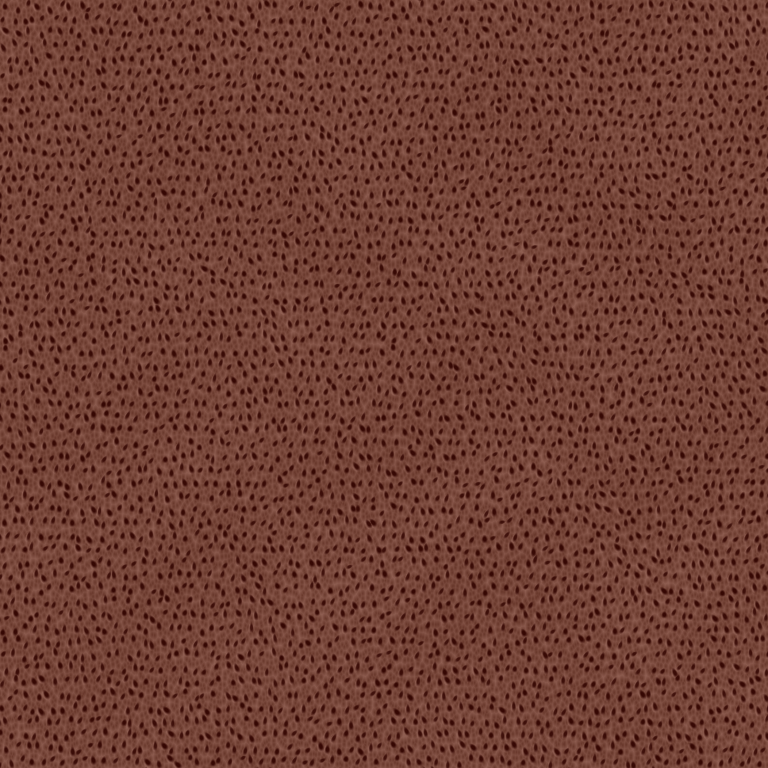
Reproduce this texture procedurally as a WebGL 1 fragment shader.

```glsl
precision highp float;

uniform vec2 u_resolution;

const vec3 SHADE = vec3(0.415, 0.225, 0.175);
const vec3 LIGHT = vec3(0.525, 0.335, 0.285);
const vec3 PIT_FLOOR = vec3(0.205, 0.025, 0.008);

const vec2 PIT_GRID = vec2(74.0, 58.0);
const vec2 GRAIN_GRID = vec2(200.0, 125.0);
const vec2 PIT_RADIUS = vec2(0.0031, 0.0054);
const vec2 RIM_SHIFT = vec2(-0.0017, -0.0013);

vec2 hash2(vec2 cell) {
  vec2 q = vec2(dot(cell, vec2(127.1, 311.7)), dot(cell, vec2(269.5, 183.3)));
  return fract(sin(q) * 43758.545);
}

vec2 rotate(vec2 p, float angle) {
  float c = cos(angle);
  float s = sin(angle);
  return vec2(c * p.x + s * p.y, c * p.y - s * p.x);
}

// Slow waves, roughly -1 to 1
float waves(vec2 p) {
  return 0.5 * sin(13.0 * p.x + 3.0 * sin(9.0 * p.y))
       + 0.5 * sin(21.0 * p.y + 2.0 * sin(17.0 * p.x) + 1.3);
}

// Distance to the nearest scattered point, in cells
float cellular(vec2 p) {
  vec2 home = floor(p);
  float nearest = 2.0;
  for (int y = -1; y <= 1; y++) {
    for (int x = -1; x <= 1; x++) {
      vec2 cell = home + vec2(float(x), float(y));
      nearest = min(nearest, length(cell + hash2(cell) - p));
    }
  }
  return nearest;
}

// Tapered ellipse: 0 at the centre, 1 on the outline
float pitShape(vec2 p, vec2 radius, float angle) {
  vec2 q = rotate(p, angle) / radius;
  q.x *= 1.0 + 0.22 * clamp(q.y, -1.0, 1.0);
  return length(q);
}

// x: pit depth, y: lit rim strength
vec2 pits(vec2 uv, float lean) {
  vec2 home = floor(uv * PIT_GRID);
  vec2 result = vec2(0.0);
  for (int y = -1; y <= 1; y++) {
    for (int x = -1; x <= 1; x++) {
      vec2 cell = home + vec2(float(x), float(y));
      vec2 jitter = hash2(cell) - 0.5;
      vec2 variety = hash2(cell + 57.3);
      float stagger = 0.5 * mod(cell.y, 2.0) - 0.25;
      vec2 centre = (cell + 0.5 + vec2(stagger, 0.0) + 0.6 * jitter) / PIT_GRID;
      vec2 radius = PIT_RADIUS * mix(vec2(0.8), vec2(1.2), variety);
      float angle = lean + 0.9 * (variety.x + variety.y - 1.0);
      vec2 p = uv - centre;
      float body = pitShape(p, radius, angle);
      float rim = pitShape(p - RIM_SHIFT, radius, angle);
      float depth = mix(0.85, 1.0, variety.x);
      result.x = max(result.x, depth * (1.0 - smoothstep(0.35, 1.25, body)));
      result.y = max(result.y, variety.y * (1.0 - smoothstep(0.7, 1.2, rim)));
    }
  }
  return result;
}

void main() {
  vec2 uv = gl_FragCoord.xy / u_resolution.y;
  float drift = waves(uv);
  vec2 pit = pits(uv, -0.12 + 0.35 * waves(uv.yx + 2.7));

  // Leather surface between the pits
  float grain = cellular(uv * GRAIN_GRID);
  float tone = 0.53 + 1.3 * (grain - 0.45) + 0.08 * drift + 0.5 * pit.y;
  vec3 leather = mix(SHADE, LIGHT, clamp(tone, 0.0, 1.3));

  gl_FragColor = vec4(mix(leather, PIT_FLOOR, pit.x), 1.0);
}
```
